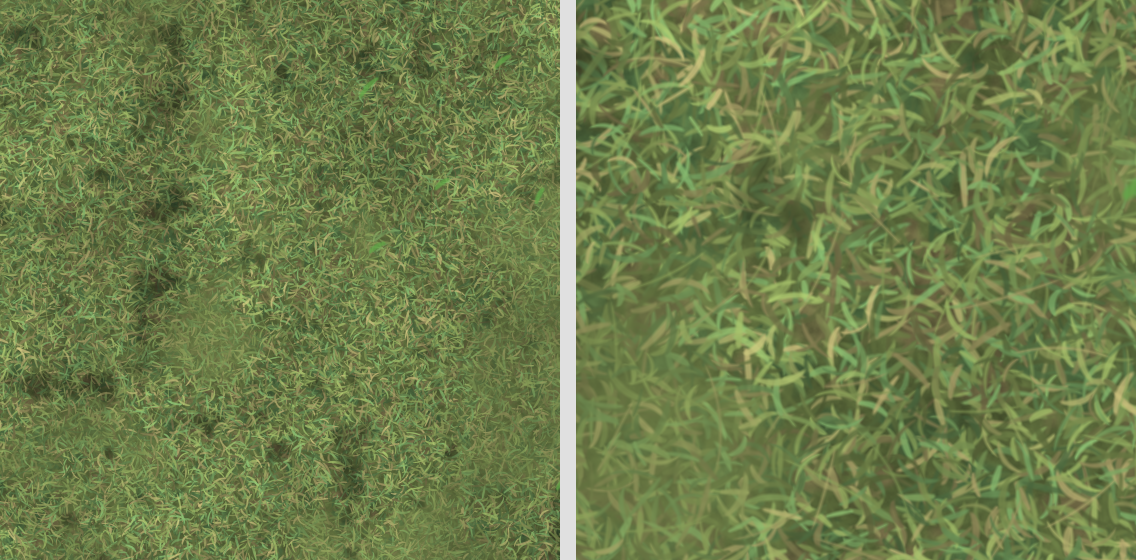
Left, the full canvas; right, a detail of the centre.
This texture is drawn by a three.js fragment shader. Its source:

```glsl
varying vec2 vUv;

vec4 hash4(vec2 p) {
  vec4 q = fract(p.xyxy * vec4(0.1031, 0.1030, 0.0973, 0.1099));
  q += dot(q, q.wzxy + 33.33);
  return fract((q.xxyz + q.yzzw) * q.zywx);
}

float noise(vec2 p) {
  vec2 i = floor(p), f = fract(p);
  f = f * f * (3.0 - 2.0 * f);
  return mix(mix(hash4(i).x, hash4(i + vec2(1, 0)).x, f.x),
             mix(hash4(i + vec2(0, 1)).x, hash4(i + vec2(1, 1)).x, f.x), f.y);
}

float fbm(vec2 p) {
  float sum = 0.0, amp = 0.5;
  for (int i = 0; i < 4; i++) {
    sum += amp * noise(p);
    p = p * 2.03 + 17.0;
    amp *= 0.5;
  }
  return sum / 0.94;
}

// Coverage of a bent, tapered blade centred on the origin
float blade(vec2 p, float angle, float halfLen, float halfWidth, float bend, float soft) {
  float c = cos(angle), s = sin(angle);
  p = vec2(c * p.x + s * p.y, c * p.y - s * p.x);
  float along = p.x / halfLen;
  float across = abs(p.y + bend * halfLen * (along * along - 0.4));
  float width = halfWidth * (1.0 - 0.6 * along * along);
  return (1.0 - smoothstep(width - soft, width + soft, across))
       * (1.0 - smoothstep(0.75, 1.0, abs(along)));
}

// Olive, cool green or straw, scaled by brightness
vec3 grassColor(float pick, float tone) {
  vec3 hue = mix(vec3(0.72, 1.0, 0.60), vec3(0.86, 1.0, 0.55), smoothstep(0.1, 0.45, pick));
  hue = mix(hue, vec3(1.06, 0.99, 0.65), smoothstep(0.6, 0.95, pick));
  return hue * tone;
}

void main() {
  vec2 uv = vUv;
  float patches = fbm(uv * 7.0 + 3.0);
  float worn = smoothstep(0.5, 0.72, fbm(uv * 5.0 + 41.0));

  // Shaded thatch under the blades
  vec3 col = grassColor(noise(uv * 60.0), 0.28 + 0.2 * fbm(uv * 110.0));

  // Short blades, layer over layer
  for (int layer = 0; layer < 14; layer++) {
    float k = float(layer);
    vec2 p = uv * 40.0 + k * vec2(0.37, 0.71);
    vec2 cell = floor(p);
    for (int n = 0; n < 9; n++) {
      vec2 id = cell + vec2(mod(float(n), 3.0), floor(float(n) / 3.0)) - 1.0;
      vec4 a = hash4(id + k * 61.0 + 5.0);
      vec4 b = hash4(id + k * 61.0 + 907.0);
      float cover = blade(p - id - a.xy, a.z * 6.283, 0.3 + 0.4 * a.w,
                          0.04 + 0.05 * b.x, (b.y - 0.5) * 0.9, 0.05);
      float tone = 0.31 + 0.38 * b.z + 0.005 * k;
      col = mix(col, grassColor(b.w, tone), cover * 0.8);
    }
  }

  // Long thin pale stalks
  for (int layer = 0; layer < 2; layer++) {
    float k = float(layer);
    vec2 p = uv * 15.0 + k * 0.43;
    vec2 cell = floor(p);
    for (int n = 0; n < 9; n++) {
      vec2 id = cell + vec2(mod(float(n), 3.0), floor(float(n) / 3.0)) - 1.0;
      vec4 a = hash4(id + k * 83.0 + 311.0);
      vec4 b = hash4(id + k * 83.0 + 571.0);
      float cover = blade(p - id - a.xy, a.z * 6.283, 0.25 + 0.3 * a.w,
                          0.014, (b.y - 0.5) * 0.4, 0.018);
      col = mix(col, grassColor(0.35 + 0.6 * b.w, 0.58 + 0.1 * b.z), cover * 0.6);
    }
  }

  // Blurred worn areas and broad light and shade
  col = mix(col, vec3(0.43, 0.495, 0.275), worn * 0.5);
  col *= 0.82 + 0.36 * patches;
  col *= 1.0 - 0.28 * smoothstep(0.62, 0.8, fbm(uv * 16.0 + 90.0));
  col *= 0.96 + 0.08 * noise(uv * 230.0);

  // A few fresh, broad leaves
  vec2 p = uv * 5.0;
  for (int n = 0; n < 9; n++) {
    vec2 id = floor(p) + vec2(mod(float(n), 3.0), floor(float(n) / 3.0)) - 1.0;
    vec4 a = hash4(id + 733.0);
    vec4 b = hash4(id + 199.0);
    float cover = blade(p - id - a.xy, 0.2 + a.z, 0.09 + 0.06 * a.w, 0.022, 0.15, 0.012);
    col = mix(col, vec3(0.38, 0.66, 0.28), cover * 0.75 * step(0.72, b.x));
  }

  gl_FragColor = vec4(col, 1.0);
}
```
